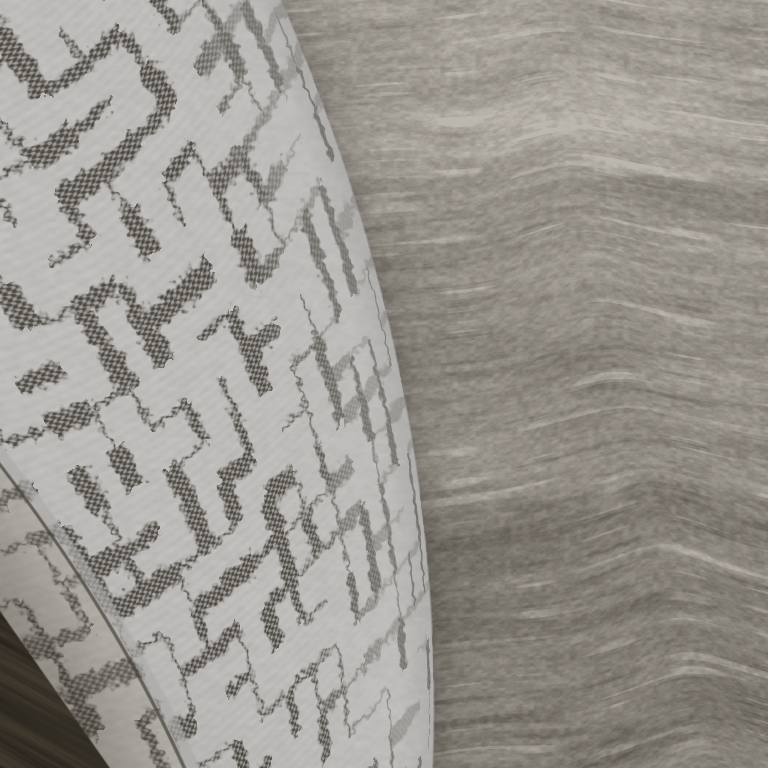
Reproduce this texture procedurally as a Shadertoy shader.

```glsl
// A pale woven cushion with a maze of dark threads lies over a rippled rug.
// The cushion bends blocks of random wall strokes toward its rim; the rug is
// stretched noise with grain and strands, lifted along a slanting ridge.
#define CELL vec2(0.060, 0.070)   // maze cell in fabric units
#define THREADS 560.0             // weave frequency in the strokes
#define FRAY 0.22                 // raggedness of stroke edges
#define SOFT 0.002                // outline softness
#define RIDGE_WIDTH 0.15
#define FABRIC vec3(0.728, 0.722, 0.712)
#define INK vec3(0.27, 0.25, 0.22)
#define RUG_LIGHT vec3(0.695, 0.675, 0.64)
#define RUG_DARK vec3(0.405, 0.385, 0.35)
#define UNDERSIDE vec3(0.20, 0.18, 0.145)

float hash(vec2 p) {
    vec3 q = fract(vec3(p.xyx) * 0.1031);
    q += dot(q, q.yzx + 33.33);
    return fract((q.x + q.y) * q.z);
}

float noise(vec2 p) {
    vec2 i = floor(p), f = fract(p);
    f = f * f * (3.0 - 2.0 * f);
    return mix(mix(hash(i), hash(i + vec2(1, 0)), f.x),
               mix(hash(i + vec2(0, 1)), hash(i + vec2(1, 1)), f.x), f.y);
}

float fbm(vec2 p) {
    float sum = 0.0, gain = 0.5;
    for (int i = 0; i < 4; i++) {
        sum += gain * noise(p);
        p = p * 2.03 + 17.1;
        gain *= 0.5;
    }
    return sum / 0.9375;
}

float glow(vec2 d) { return exp(-dot(d, d)); }

// Outlines, as x for a given height
float rimX(float y)  { return 0.565 - 0.235 * (y - 0.08) * (y - 0.08); }
float seamX(float y) { return 0.245 - 0.61 * y + 0.4 * y * (0.4 - y); }
float baseX(float y) { return 0.143 - 0.70 * y; }

// One wall of a cell: x runs across the stroke, y along it.
// Blocks of cells alternate between the two stroke directions.
float wall(vec2 g, float seed, float parity, float slim) {
    vec2 id = vec2(floor(g.x + 0.5), floor(g.y));
    vec2 local = abs(g - id - vec2(0.0, 0.5));
    vec2 block = floor(id * 0.5);
    float favoured = step(0.5, mod(block.x + block.y + parity, 2.0));
    float chance = mix(0.26, 0.84, favoured);
    float present = step(hash(id + seed), chance);
    float weight = smoothstep(0.15, 0.7, hash(id + seed + 71.7)) * mix(0.4, 1.0, favoured);
    float halfWidth = mix(0.045, 0.24, weight) * slim;
    float d = max(local.x - halfWidth, local.y - 0.52);
    return present * (1.0 - smoothstep(-0.07, 0.07, d));
}

float maze(vec2 fabric, vec2 p, float detail) {
    vec2 g = fabric / CELL;
    g += FRAY * (vec2(noise(p * 150.0), noise(p * 150.0 + 40.0)) - 0.5);
    float slim = mix(0.75, 1.0, detail);
    float lengthwise = wall(g, 23.0, 0.0, slim);
    float crosswise = wall(g.yx, 61.0, 1.0, slim) * mix(0.45, 1.0, detail);
    return max(lengthwise, crosswise);
}

vec3 cloth(vec2 p, vec2 fabric, float detail) {
    float stroke = maze(fabric, p, detail);
    // Interlaced threads show through the strokes
    vec2 t = fabric * THREADS;
    float weave = 0.5 + 0.5 * sin(t.x + 0.6 * sin(t.y)) * sin(t.y * 1.1);
    weave = mix(0.42, smoothstep(0.15, 0.95, weave), 0.25 + 0.75 * detail);
    vec3 thread = mix(INK, FABRIC * 0.88, weave * 0.85);
    vec3 ground = FABRIC + 0.05 * (fbm(p * vec2(90.0, 150.0)) - 0.5);
    ground += 0.008 * sin(t.y * 0.8) * detail;
    return mix(ground, thread, stroke * mix(0.7, 0.92, detail));
}

vec3 cushionFront(vec2 p) {
    // Grid lines fan away from the rim and crowd together beside it
    float inset = max(rimX(p.y) - p.x, 0.0001);
    float across = pow(inset * exp(-1.1 * (p.y - 0.5)), 0.6);
    float tilt = 0.3 + 0.9 * max(p.y - 0.6, 0.0);
    float along = p.y - tilt * p.x - 0.9 * p.x * p.x;
    vec3 col = cloth(p, vec2(across, along), smoothstep(0.01, 0.2, inset));
    col *= 0.93 + 0.07 * smoothstep(0.0, 0.05, inset);
    return col * (0.97 + 0.05 * smoothstep(0.0, 0.6, p.y + p.x));
}

vec3 cushionSide(vec2 p) {
    float across = seamX(p.y) - p.x;
    vec3 col = cloth(p, vec2(across * 0.9 + 0.03, p.y - 0.35 * p.x), 0.7);
    float turn = smoothstep(0.0, 0.14, across);
    return col * mix(vec3(0.93, 0.92, 0.90), vec3(0.78, 0.76, 0.73), turn);
}

vec3 rug(vec2 p) {
    // A ridge slants to the right as it nears the viewer and grows taller
    float off = (p.x - 0.73 - 0.24 * (0.85 - p.y)) / RIDGE_WIDTH;
    float lift = (0.035 + 0.045 * (1.0 - p.y)) * exp(0.3 - sqrt(off * off + 0.09));
    float y = p.y - lift + 0.016 * (noise(p * vec2(8.0, 6.0)) - 0.5);
    float bands = fbm(vec2(p.x * 3.0, y * 18.0));
    float streaks = fbm(vec2(p.x * 8.0, y * 95.0) + 9.0);
    float grain = fbm(vec2(p.x * 130.0, y * 230.0));
    float tone = 0.27 + 0.42 * smoothstep(0.05, 1.0, p.y);
    tone += 0.62 * (bands - 0.5) + 0.42 * (streaks - 0.5) + 0.55 * (grain - 0.5);
    // Worn pale patches
    tone += 0.22 * glow((p - vec2(0.76, 0.84)) * vec2(6.0, 24.0));
    tone += 0.18 * glow((p - vec2(0.63, 0.42)) * vec2(7.0, 18.0));
    // Separate thin strands, pale and dark
    float strand = noise(vec2(p.x * 10.0, y * 150.0) + 31.0);
    tone += 0.32 * smoothstep(0.76, 0.94, strand) - 0.16 * smoothstep(0.26, 0.08, strand);
    vec3 col = mix(RUG_DARK, RUG_LIGHT, clamp(tone + 0.03, -0.15, 1.15));
    return col * (1.0 - 0.17 * exp(-max(p.x - rimX(p.y), 0.0) / 0.03));
}

void mainImage(out vec4 fragColor, in vec2 fragCoord) {
    vec2 p = fragCoord / iResolution.xy;
    float soft = max(SOFT, 1.0 / iResolution.y);
    float seam = p.x - seamX(p.y);
    vec3 col = mix(cushionSide(p), cushionFront(p), smoothstep(-soft, soft, seam));
    // Piping: a lit cord with a dark stitch beneath
    col = mix(col, FABRIC * 0.92, 0.7 * (1.0 - smoothstep(0.005, 0.011, abs(seam - 0.008))));
    col = mix(col, INK, 0.7 * (1.0 - smoothstep(0.001, 0.004, abs(seam + 0.005))));
    // Shaded floor under the cushion
    float grain = fbm(vec2(p.x + p.y, p.y + 0.55 * p.x) * vec2(12.0, 120.0));
    vec3 floorCol = UNDERSIDE * (0.55 + 0.9 * grain);
    col = mix(floorCol, col, smoothstep(-soft, soft, p.x - baseX(p.y)));
    col = mix(col, rug(p), smoothstep(-soft, soft, p.x - rimX(p.y)));
    fragColor = vec4(clamp(col, 0.0, 1.0), 1.0);
}
```
